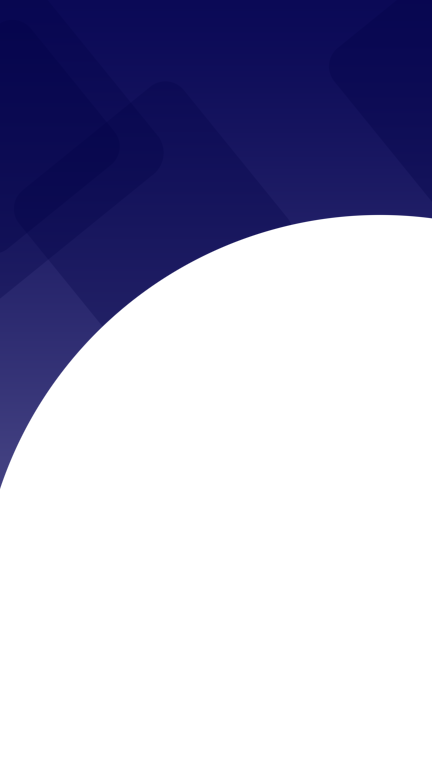
A Shadertoy shader for this background:

```glsl
// Navy gradient with tilted translucent rounded squares above a large white disc.

const vec3 NAVY_TOP = vec3(0.042, 0.036, 0.338);
const vec3 NAVY_LOW = vec3(0.255, 0.248, 0.502);
const vec3 SHADE = vec3(0.0, 0.0, 0.27);
const vec3 WHITE = vec3(1.0);

// Signed distance to a square with rounded corners
float roundedSquare(vec2 p, vec2 center, float halfSide, float radius) {
    vec2 d = abs(p - center) - halfSide + radius;
    return length(max(d, 0.0)) + min(max(d.x, d.y), 0.0) - radius;
}

// Antialiased coverage of the inside of a distance field
float coverage(float dist, float pixel) {
    return 1.0 - smoothstep(-0.75 * pixel, 0.75 * pixel, dist);
}

// Lays one translucent square over the colour below
vec3 shadeSquare(vec3 color, vec2 p, vec2 center, float halfSide,
                 float radius, float opacity, float pixel) {
    float dist = roundedSquare(p, center, halfSide, radius);
    return mix(color, SHADE, opacity * coverage(dist, pixel));
}

void mainImage(out vec4 fragColor, in vec2 fragCoord) {
    // Canvas height is one unit
    float pixel = 1.0 / iResolution.y;
    vec2 p = fragCoord * pixel;

    // Vertical gradient
    float depth = clamp((1.0 - p.y) / 0.6, 0.0, 1.0);
    vec3 color = mix(NAVY_TOP, NAVY_LOW, pow(depth, 1.3));

    // Tilted frame anchored at the top left corner
    vec2 axis = normalize(vec2(0.63, -0.777));
    vec2 q = p - vec2(0.0, 1.0);
    vec2 tilted = vec2(dot(q, axis), dot(q, vec2(-axis.y, axis.x)));

    // Overlapping squares: two at the left, one central, one at the right
    color = shadeSquare(color, tilted, vec2(0.1393, -0.1146), 0.1628, 0.036, 0.28, pixel);
    color = shadeSquare(color, tilted, vec2(0.1406, -0.1094), 0.1172, 0.031, 0.30, pixel);
    color = shadeSquare(color, tilted, vec2(0.3490, -0.0260), 0.1380, 0.031, 0.27, pixel);
    color = shadeSquare(color, tilted, vec2(0.4883, 0.4342), 0.1628, 0.031, 0.30, pixel);

    // White disc, extended straight down to the lower edge
    vec2 discCenter = vec2(0.4948, 0.1986);
    float discRadius = 0.5215;
    vec2 fromDisc = vec2(p.x - discCenter.x, max(p.y - discCenter.y, 0.0));
    color = mix(color, WHITE, coverage(length(fromDisc) - discRadius, pixel));

    fragColor = vec4(color, 1.0);
}
```
